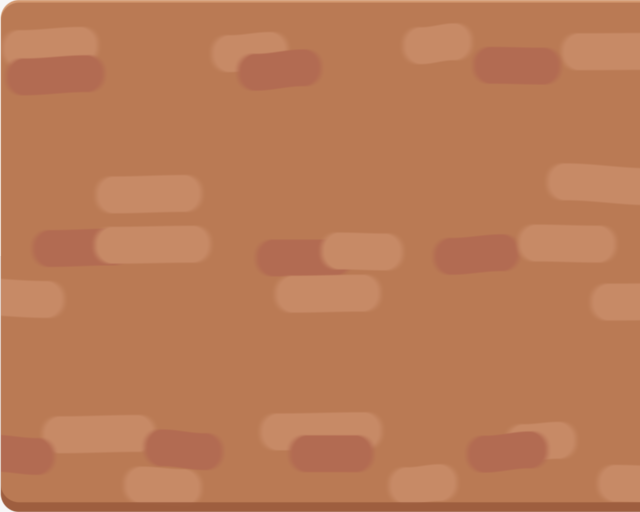
Give the GLSL for this texture, as a WebGL 2 fragment shader.

```glsl
#version 300 es
precision highp float;
// A warm clay panel with rounded left corners, a lit top edge and a dark lower rim.
// Loose rows of soft capsule strokes, lighter and darker than the ground, are
// placed by hashed jitter and layered in row order.

uniform vec2 u_resolution;
out vec4 fragColor;

// Colours
const vec3 GROUND = vec3(0.73, 0.48, 0.33);
const vec3 LIGHT = vec3(0.78, 0.54, 0.40);
const vec3 DARK = vec3(0.70, 0.42, 0.32);
const vec3 RIM = vec3(0.61, 0.36, 0.24);
const vec3 HIGHLIGHT = vec3(0.83, 0.60, 0.44);
const vec3 OUTSIDE = vec3(0.97);

// Sizes, in canvas heights
const float HALF_HEIGHT = 0.036;
const vec2 LIGHT_HALF_LENGTH = vec2(0.064, 0.132);
const vec2 DARK_HALF_LENGTH = vec2(0.074, 0.102);
const float END_ROUNDING = 0.033;
const float SIDE_SOFTNESS = 0.0025;
const float END_SOFTNESS = 0.009;
const float BEND = 0.005;
const vec2 JITTER = vec2(0.065, 0.012);
const float CORNER = 0.036;
const float LEFT_INSET = 0.0015;
const float RIM_HEIGHT = 0.019;
const float HIGHLIGHT_HEIGHT = 0.005;
const float RIM_OPACITY = 0.92;

// Rows, back to front: height, first centre, spacing, darkness
const int ROW_COUNT = 9;
const int STROKES_PER_ROW = 4;
const vec4 ROWS[ROW_COUNT] = vec4[ROW_COUNT](
    vec4(0.906, 0.11, 0.36, 0.0),
    vec4(0.863, 0.11, 0.43, 1.0),
    vec4(0.630, 0.26, 0.95, 0.0),
    vec4(0.508, 0.15, 0.40, 1.0),
    vec4(0.515, 0.34, 0.37, 0.0),
    vec4(0.418, 0.05, 0.62, 0.0),
    vec4(0.147, 0.18, 0.44, 0.0),
    vec4(0.058, 0.35, 0.46, 0.0),
    vec4(0.122, 0.03, 0.33, 1.0));

// Integer hash giving four values from 0 to 1
vec4 hash4(uvec2 cell) {
    uvec4 v = uvec4(cell, cell.x + 17u, cell.y + 59u) * 1664525u + 1013904223u;
    v += v.yzwx * v.wxyz;
    v ^= v >> 16u;
    v = v * 747796405u + v.wxyz * 277803737u;
    v ^= v >> 15u;
    v += v.yzwx * v.zwxy;
    v ^= v >> 16u;
    return vec4(v >> 8u) / 16777216.0;
}

float roundedBox(vec2 p, vec2 halfSize, float radius) {
    vec2 q = abs(p) - halfSize + radius;
    return length(max(q, 0.0)) + min(max(q.x, q.y), 0.0) - radius;
}

// Panel with rounded left corners, running on past the right side
float panelMask(vec2 p, float bottom, float top, float pixel) {
    vec2 halfSize = vec2(4.0, 0.5 * (top - bottom));
    vec2 centre = vec2(LEFT_INSET + halfSize.x, 0.5 * (top + bottom));
    float d = roundedBox(p - centre, halfSize, CORNER);
    return smoothstep(pixel, -pixel, d);
}

// Capsule with crisp sides, blurred ends and a slight bend
float strokeMask(vec2 p, float halfLength, float bend, float pixel) {
    float straight = halfLength - HALF_HEIGHT;
    p.y -= bend * smoothstep(-straight, straight, p.x) - 0.5 * bend;
    float d = roundedBox(p, vec2(halfLength, HALF_HEIGHT), END_ROUNDING);
    float atEnd = smoothstep(straight, halfLength, abs(p.x));
    float soft = max(mix(SIDE_SOFTNESS, END_SOFTNESS, atEnd), pixel);
    return smoothstep(soft, -soft, d);
}

void main() {
    float pixel = 1.0 / u_resolution.y;
    vec2 p = gl_FragCoord.xy * pixel;
    vec3 colour = GROUND;

    // Strokes
    for (int row = 0; row < ROW_COUNT; row++) {
        vec4 r = ROWS[row];
        vec2 lengths = mix(LIGHT_HALF_LENGTH, DARK_HALF_LENGTH, r.w);
        vec3 paint = mix(LIGHT, DARK, r.w);
        for (int k = 0; k < STROKES_PER_ROW; k++) {
            vec4 h = hash4(uvec2(row + 3, k + 11));
            vec2 centre = vec2(r.y + r.z * float(k), r.x) + (2.0 * h.xy - 1.0) * JITTER;
            float halfLength = mix(lengths.x, lengths.y, h.z);
            float bend = 2.0 * BEND * (2.0 * h.w - 1.0);
            colour = mix(colour, paint, strokeMask(p - centre, halfLength, bend, pixel));
        }
    }

    // Lit top edge, dark lower rim, then the outer outline
    float face = panelMask(p, RIM_HEIGHT, 1.0 - HIGHLIGHT_HEIGHT, pixel);
    vec3 edge = p.y > 0.5 ? HIGHLIGHT : mix(colour, RIM, RIM_OPACITY);
    colour = mix(edge, colour, face);
    colour = mix(OUTSIDE, colour, panelMask(p, 0.0, 1.0, pixel));
    fragColor = vec4(colour, 1.0);
}
```
